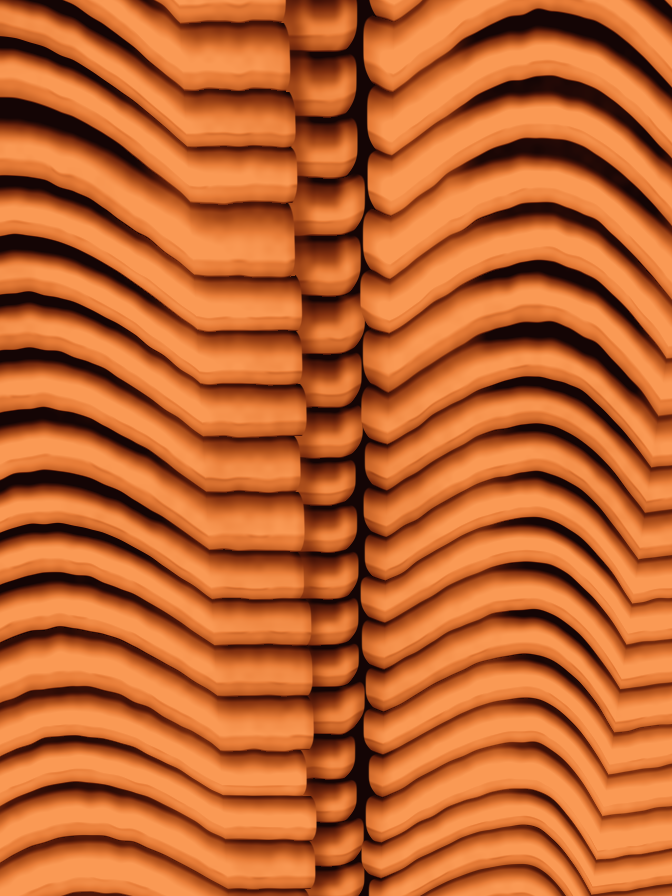
Give the GLSL for this pattern, as a Shadertoy shader.

```glsl
// Stacks of curved terracotta roof tiles, nested in rows either side of a dark gap.

const float HALF_PI = 1.5707963;

float hash(vec2 p) {
    return fract(sin(dot(p, vec2(127.1, 311.7))) * 43758.5453);
}

float noise(vec2 p) {
    vec2 i = floor(p), f = fract(p);
    f = f * f * (3.0 - 2.0 * f);
    return mix(mix(hash(i), hash(i + vec2(1, 0)), f.x),
               mix(hash(i + vec2(0, 1)), hash(i + vec2(1, 1)), f.x), f.y);
}

float ramp(float a, float b, float x) {
    return clamp((x - a) / (b - a), 0.0, 1.0);
}

// Fired clay colour, from deep shadow (0) to full light (1)
vec3 clay(float tone) {
    vec3 c = mix(vec3(0.08, 0.02, 0.02), vec3(0.29, 0.08, 0.03), ramp(0.0, 0.2, tone));
    c = mix(c, vec3(0.51, 0.19, 0.06), ramp(0.2, 0.4, tone));
    c = mix(c, vec3(0.72, 0.34, 0.12), ramp(0.4, 0.6, tone));
    c = mix(c, vec3(0.91, 0.49, 0.22), ramp(0.6, 0.8, tone));
    return mix(c, vec3(0.98, 0.60, 0.33), ramp(0.8, 0.96, tone));
}

// Rounded hump: 1 at the crest, 0 at the foot and beyond
float arch(float x, float crest, float foot) {
    return cos(HALF_PI * clamp((x - crest) / (foot - crest), -1.0, 1.0));
}

// Zero below the edge, then a straight rise with a softened corner
float softRise(float x, float radius) {
    return 0.5 * (x + sqrt(x * x + radius * radius)) - 0.5 * radius;
}

// Row coordinate at a depth below the top; rows tighten downwards
float rowAt(float depth, vec3 spacing, float x, float seed) {
    float n = spacing.x + depth * (spacing.y + depth * spacing.z);
    n += 0.3 * (noise(vec2(n * 0.75 + 9.0, seed)) - 0.5);
    return n + 0.06 * (noise(vec2(x * 60.0, n * 1.3 + seed)) - 0.5);
}

// Light down one tile: f is 0 under the tile above and 1 at its own lower edge
float tileTone(float f, float open, float grit, float aa) {
    float gap = mix(0.02, 0.3, open);
    float shade = mix(0.34, 0.0, smoothstep(0.0, 0.4, open));
    float lit = 0.3 * smoothstep(gap * 0.8, gap + 0.1, f);
    lit += 0.7 * smoothstep(gap, gap + mix(0.52, 0.27, open), f);
    float tone = mix(shade, 1.02, lit);
    // Front lip, split from the top face by a broken crease
    float lip = 0.74 + 0.05 * (grit - 0.5);
    tone -= 0.17 * smoothstep(lip - 0.04, lip + 0.05, f);
    tone -= 0.17 * smoothstep(0.82, 1.0, f);
    float crease = 1.0 - smoothstep(0.0, 0.05, abs(f - lip));
    tone -= 0.13 * crease * smoothstep(0.35, 0.8, grit);
    return mix(tone, shade, smoothstep(1.0 - 2.0 * aa, 1.0, f));
}

// Rounded corners of a tile end, as an inset from its vertical edge
float cornerInset(float f, float size) {
    return size * pow(abs(2.0 * f - 1.0), 4.0);
}

// Each stack returns tone and coverage
vec2 leftStack(vec2 p, float px) {
    float crest = -0.015 + 0.12 * p.y;
    float foot = 0.2 + 0.055 * p.y;
    float hump = arch(p.x, crest, foot);
    float n = rowAt(p.y + (0.125 - 0.07 * p.y) * hump, vec3(-0.2, 13.0, 3.3), p.x, 3.0);
    float f = fract(n), id = floor(n);
    float open = hump * (0.95 - 0.8 * p.y) * mix(0.6, 1.15, hash(vec2(id, 5.0)));
    float tone = tileTone(f, open, noise(vec2(p.x * 45.0, id * 7.0)), px * 16.0);
    tone -= 0.16 * smoothstep(foot - 0.008, foot + 0.02, p.x) * (1.0 - f);
    tone -= 0.1 * (hash(vec2(id, 6.0)) - 0.3);
    float end = 0.325 + 0.026 * p.y + 0.012 * (hash(vec2(id, 1.0)) - 0.5);
    end -= cornerInset(f, 0.006);
    tone -= 0.12 * smoothstep(end - 0.012, end, p.x);
    return vec2(tone, 1.0 - smoothstep(-px, px, p.x - end));
}

vec2 stepStack(vec2 p, float px) {
    float rise = 0.6 * softRise(p.x - 0.385, 0.008);
    float n = rowAt(p.y + rise, vec3(-0.8, 13.2, 4.4), p.x, 17.0);
    float f = fract(n), id = floor(n);
    float tone = tileTone(f, 0.12, noise(vec2(p.x * 45.0, id * 5.0)), px * 17.0);
    float hollow = 1.0 - smoothstep(0.01, 0.026, abs(p.x - 0.362));
    tone -= 0.3 * hollow * (1.0 - smoothstep(0.4, 0.65, f));
    float wall = 0.325 + 0.026 * p.y;
    tone *= mix(0.55, 0.88, smoothstep(wall, wall + 0.025, p.x));
    float end = 0.402 + 0.012 * (hash(vec2(id, 2.0)) - 0.5) - cornerInset(f, 0.014);
    tone -= 0.25 * smoothstep(end - 0.016, end, p.x);
    return vec2(tone, 1.0 - smoothstep(-px, px, p.x - end));
}

vec2 rightStack(vec2 p, float px) {
    float crest = 0.612 - 0.03 * p.y;
    float tip = 0.44 - 0.015 * p.y;
    float foot = 0.8 - 0.14 * p.y;
    float rise = 0.095 - 0.035 * p.y;
    float fall = 0.125 - 0.05 * p.y;
    float height = p.x < crest ? rise * arch(p.x, crest, tip)
                               : rise - fall + fall * arch(p.x, crest, foot);
    height += 0.5 * softRise(tip - p.x, 0.018) + 0.15 * max(p.x - foot, 0.0);
    float n = rowAt(p.y + height, vec3(-0.4, 12.3, 5.6), p.x, 31.0);
    float f = fract(n), id = floor(n);
    float open = arch(p.x, crest + 0.03, foot) * (0.95 - 0.75 * p.y);
    open *= mix(0.6, 1.15, hash(vec2(id, 8.0)));
    float tone = tileTone(f, open, noise(vec2(p.x * 45.0, id * 9.0)), px * 18.0);
    tone -= 0.1 * (hash(vec2(id, 7.0)) - 0.3);
    float start = 0.407 + 0.01 * (hash(vec2(id, 4.0)) - 0.5) + cornerInset(f, 0.01);
    tone -= 0.25 * (1.0 - smoothstep(start, start + 0.03, p.x));
    return vec2(tone, smoothstep(-px, px, p.x - start));
}

void mainImage(out vec4 fragColor, in vec2 fragCoord) {
    float px = 1.0 / iResolution.y;
    vec2 p = vec2(fragCoord.x, iResolution.y - fragCoord.y) * px;
    // Mottled, dusty clay surface
    float wear = 0.14 * (noise(p * 9.0) - 0.5) + 0.05 * (noise(p * 90.0) - 0.5);
    // Layers from back to front
    vec2 ends = stepStack(p, px), left = leftStack(p, px), right = rightStack(p, px);
    vec3 color = mix(clay(0.0), clay(ends.x + wear), ends.y);
    color = mix(color, clay(left.x + wear), left.y);
    color = mix(color, clay(right.x + wear), right.y);
    fragColor = vec4(color, 1.0);
}
```
